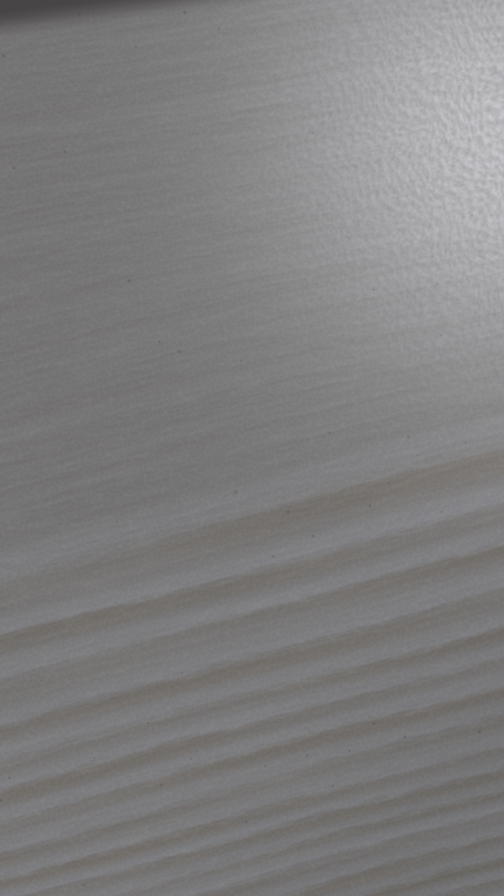
Reproduce this texture procedurally as a Shadertoy shader.

```glsl
// Draws pale wood-grain laminate at a slant, with a soft pebbled glare and a dark top edge.

const vec3 BOARD_GREY   = vec3(0.461, 0.456, 0.456);
const vec3 PALE_WOOD    = vec3(0.494, 0.495, 0.507);
const vec3 TAN_RING     = vec3(0.448, 0.434, 0.418);
const vec3 EDGE_DARK    = vec3(0.280, 0.270, 0.270);
const vec3 GLARE_TINT   = vec3(0.275, 0.278, 0.292);
const vec2 GLARE_CENTRE = vec2(0.58, 0.85);
const float GLARE_SPREAD    = 0.075;  // squared falloff radius
const float PEBBLE_SCALE    = 105.0;
const float PEBBLE_RELIEF   = 0.085;
const float STREAK_CONTRAST = 0.0042;
const float FIBRE_CONTRAST  = 0.030;
const float FINE_CONTRAST   = 0.028;
const float RING_FUZZ       = 0.006;  // how far fibres fray the rings
const float SPECK_SCALE     = 34.0;
const float SPECK_DARKNESS  = 0.07;
const float RING_TOP        = 0.39;   // grain height where clear rings end
const mat2 TURN = mat2(0.82, 0.57, -0.57, 0.82);

vec2 hash2(vec2 p) {
    vec2 q = vec2(dot(p, vec2(127.1, 311.7)), dot(p, vec2(269.5, 183.3)));
    return fract(sin(q) * 43758.55);
}

// Cellular noise: x = distance to nearest point, y = random value of its cell
vec2 cellular(vec2 p) {
    vec2 base = floor(p);
    vec2 nearest = vec2(9.0, 0.0);
    for (int j = -1; j <= 1; j++) {
        for (int i = -1; i <= 1; i++) {
            vec2 cell = base + vec2(i, j);
            float d = length(cell + hash2(cell) - p);
            if (d < nearest.x) nearest = vec2(d, hash2(cell + 41.0).x);
        }
    }
    return nearest;
}

// Height across the grain; lines tilt less toward the top
float grainHeight(vec2 p) {
    float slope = mix(0.27, 0.15, smoothstep(0.4, 1.0, p.y));
    return p.y - slope * p.x + 0.0015 * sin(9.0 * p.x + 14.0 * p.y);
}

// Layered sines across the grain, fading in and out along it
float streaks(float v, float x) {
    float sum = 0.0, freq = 90.0;
    for (int i = 0; i < 5; i++) {
        float k = float(i);
        float fade = 0.6 + 0.4 * sin(x * (6.0 + 3.0 * k) + v * 37.0 + k);
        sum += fade * sin(v * freq + 2.4 * k + 0.8 * sin(x * 4.0 + v * 23.0));
        freq *= 1.63;
    }
    return sum;
}

// Tan growth rings: crisper upper side, slow fade below, closer at the bottom
float growthRings(float v, float x) {
    float phase = 36.0 * v - 32.0 * v * v + 0.12 + 0.1 * sin(v * 43.0 + x * 2.0);
    float f = fract(phase);
    float ring = smoothstep(0.0, 0.65, f) * (1.0 - smoothstep(0.68, 1.0, f));
    return ring * (0.8 + 0.2 * sin(v * 71.0 + x * 6.0));
}

// Slope of turned cells at two sizes, lit from the upper left
float pebbles(vec2 p) {
    vec2 a = TURN * p * PEBBLE_SCALE;
    a += 0.5 * sin(a.yx * 0.61 + 1.7 * sin(a * 0.23));
    vec2 b = TURN * a * 1.7;
    vec2 light = vec2(0.1, 0.42);
    float large = cellular(a).x - cellular(a + light).x;
    float small = cellular(b).x - cellular(b + light).x;
    return large + 0.6 * small;
}

void mainImage(out vec4 fragColor, in vec2 fragCoord) {
    vec2 p = fragCoord / iResolution.y;
    float v = grainHeight(p);

    // Short fibres along the grain and fine surface grain
    float fibre = cellular(vec2(p.x * 30.0 + 9.0 * v, v * 210.0)).x - 0.5;
    float longFibre = cellular(vec2(p.x * 7.0, v * 110.0 + 7.0)).x - 0.5;
    float fine = cellular(TURN * p * 230.0).x - 0.5;

    // Wood: streaks everywhere, frayed rings in the lower part
    float frayed = v + RING_FUZZ * (0.6 * fibre + 0.5 * longFibre);
    float ringZone = 1.0 - smoothstep(RING_TOP - 0.05, RING_TOP + 0.03, v);
    vec3 ringWood = mix(PALE_WOOD, TAN_RING, growthRings(frayed, p.x));
    vec3 color = mix(BOARD_GREY, ringWood, ringZone);
    color += STREAK_CONTRAST * streaks(frayed, p.x) * vec3(0.85, 0.97, 1.2);
    color += FIBRE_CONTRAST * (0.6 * fibre + 0.5 * longFibre) + FINE_CONTRAST * fine;

    // Shade toward the lower right corner
    color *= 1.0 - 0.07 * smoothstep(0.4, 0.9, p.x + 0.35 - p.y);

    // Sparse faint specks
    vec2 speck = cellular(p * SPECK_SCALE);
    float speckSize = 0.03 + 0.04 * fract(speck.y * 17.0);
    float speckMask = step(0.9, speck.y) * (1.0 - smoothstep(0.0, 1.6 * speckSize, speck.x));
    color -= SPECK_DARKNESS * speckMask;

    // Glare with embossed pebbles
    vec2 toGlare = p - GLARE_CENTRE;
    float glare = exp(-dot(toGlare, toGlare) / GLARE_SPREAD);
    color += GLARE_TINT * glare + PEBBLE_RELIEF * pebbles(p) * pow(glare, 1.5);

    // Blurred dark edge across the top left corner
    float edge = smoothstep(-0.022, 0.014, p.y - 0.975 - 0.14 * p.x);
    color = mix(color, EDGE_DARK, edge);

    fragColor = vec4(clamp(color, 0.0, 1.0), 1.0);
}
```
